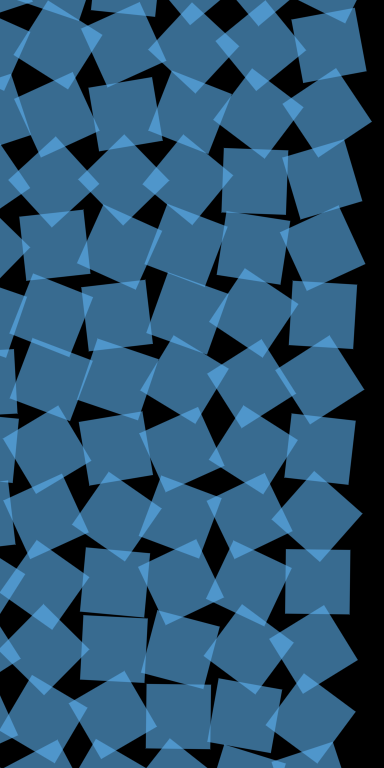
Reproduce this pattern procedurally as a Shadertoy shader.

```glsl
// Translucent blue squares on black, set on a slightly leaning grid and each
// turned by a random angle. Neighbouring cells are blended in turn, so that
// overlapping corners turn brighter; the grid ends before the right border.

float hash(vec2 p) {
    return fract(sin(dot(p, vec2(127.1, 311.7))) * 43758.5453);
}

// Distance-like field of a square with the given half side
float square(vec2 p, float halfSide) {
    vec2 d = abs(p) - halfSide;
    return max(d.x, d.y);
}

mat2 rotation(float angle) {
    float c = cos(angle), s = sin(angle);
    return mat2(c, s, -s, c);
}

void mainImage(out vec4 fragColor, in vec2 fragCoord) {
    // Canvas width is the unit
    vec2 p = fragCoord / iResolution.x;
    float soft = 0.7 / iResolution.x;

    // Grid with its last column at the right; columns lean with height
    vec2 pitch = vec2(0.1755, 0.1747);
    vec2 origin = vec2(0.812, -0.042);
    float lean = 0.021;
    vec2 home = floor((p - origin - vec2(lean * p.y, 0.0)) / pitch + 0.5);

    vec3 blue = vec3(0.37, 0.705, 0.955);
    vec3 color = vec3(0.0);

    // Blend the squares of the surrounding cells
    for (int j = -1; j <= 1; j++) {
        for (int i = -1; i <= 1; i++) {
            vec2 cell = home + vec2(i, j);
            if (cell.x > 0.5) continue;

            vec2 center = origin + cell * pitch;
            center.x += lean * center.y;
            center += 0.012 * (vec2(hash(cell + 17.3), hash(cell + 41.9)) - 0.5);

            float angle = 1.5708 * hash(cell + 5.7);
            float d = square(rotation(angle) * (p - center), 0.084);
            color = mix(color, blue, 0.593 * (1.0 - smoothstep(-soft, soft, d)));
        }
    }

    fragColor = vec4(color, 1.0);
}
```
